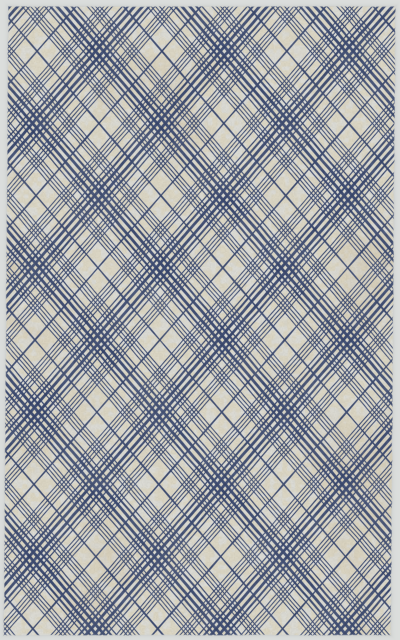
A WebGL 1 fragment shader for this pattern:

```glsl
precision highp float;
// Diagonal plaid in blue ink on a cream sheet with a pale margin around it.
// Two skewed axes share one mirrored stripe profile: a heavy band, a group of
// fine lines and a single line midway. Noise adds wobble, thin ink and stains.
uniform vec2 u_resolution;

// All lengths are in canvas heights.
const vec2 REPEAT = vec2(0.1951, 0.2256);      // lozenge width and height
const vec2 CROSSING = vec2(0.3475, 0.4688);    // centre of one band crossing
const float LEAN = 0.0072;                     // sideways drift per height
const vec2 SHEET_MIN = vec2(0.0097, 0.0078);
const vec2 SHEET_MAX = vec2(0.6140, 0.9896);

const vec2 BAND_INNER = vec2(0.0047, 0.0044);  // offset from centre, width
const vec2 BAND_MIDDLE = vec2(0.0125, 0.0032);
const vec2 BAND_OUTER = vec2(0.0192, 0.0019);
const float GROUP_CENTRE = 0.0384;
const float GROUP_STEP = 0.0050;
const float GROUP_WIDTH = 0.0016;
const float SINGLE_WIDTH = 0.0025;
const float WOBBLE = 0.0007;

const vec3 CREAM = vec3(0.845, 0.825, 0.755);
const vec3 PALE = vec3(0.845, 0.850, 0.840);
const vec3 MARGIN = vec3(0.860, 0.870, 0.865);
const vec3 STAIN = vec3(0.790, 0.735, 0.630);
const vec3 BLUE = vec3(0.240, 0.295, 0.440);

float hash(vec2 p) {
  vec3 q = fract(vec3(p.xyx) * 0.1031);
  q += dot(q, q.yzx + 33.33);
  return fract((q.x + q.y) * q.z);
}

float noise(vec2 p) {
  vec2 cell = floor(p);
  vec2 f = fract(p);
  f = f * f * (3.0 - 2.0 * f);
  float low = mix(hash(cell), hash(cell + vec2(1.0, 0.0)), f.x);
  float high = mix(hash(cell + vec2(0.0, 1.0)), hash(cell + 1.0), f.x);
  return mix(low, high, f.y);
}

float fractalNoise(vec2 p) {
  float sum = 0.0;
  float weight = 0.5;
  for (int i = 0; i < 4; i++) {
    sum += weight * noise(p);
    p = p * 2.03 + 17.1;
    weight *= 0.5;
  }
  return sum;
}

// Ink coverage of one line, by distance from its centre.
float line(float distance, float width, float soft) {
  return 1.0 - smoothstep(-soft, soft, abs(distance) - 0.5 * width);
}

// Stripe profile along one axis; phase counts repeats.
float stripes(float phase, float period, float wobble, float soft) {
  float d = abs(fract(phase + 0.5) - 0.5) * period + wobble;
  float ink = line(d - BAND_INNER.x, BAND_INNER.y, soft);
  ink = max(ink, line(d - BAND_MIDDLE.x, BAND_MIDDLE.y, soft));
  ink = max(ink, line(d - BAND_OUTER.x, BAND_OUTER.y, soft));
  for (int i = 0; i < 4; i++) {
    float offset = GROUP_CENTRE + (float(i) - 1.5) * GROUP_STEP;
    ink = max(ink, line(d - offset, GROUP_WIDTH, soft));
  }
  return max(ink, line(d - 0.5 * period, SINGLE_WIDTH, soft));
}

void main() {
  vec2 p = gl_FragCoord.xy / u_resolution.y;
  float pixel = 1.0 / u_resolution.y;
  float soft = max(0.75 * pixel, 0.0005);
  p.x -= LEAN * (p.y - 0.5);

  // Skewed stripe axes
  vec2 q = (p - CROSSING) / REPEAT;
  float period = 1.0 / length(1.0 / REPEAT);
  float wobbleA = WOBBLE * (noise(p * 45.0) - 0.5);
  float wobbleB = WOBBLE * (noise(p * 45.0 + 71.0) - 0.5);
  float inkA = stripes(q.x + q.y, period, wobbleA, soft);
  float inkB = stripes(q.x - q.y, period, wobbleB, soft);
  float ink = 1.0 - (1.0 - inkA) * (1.0 - inkB);

  // Aged paper
  float grain = noise(p * 512.0);
  vec3 color = mix(CREAM, PALE, 0.75 * smoothstep(0.35, 0.8, noise(p * 150.0)));
  float stain = smoothstep(0.52, 0.75, fractalNoise(p * 7.0 + 4.0));
  color = mix(color, STAIN, 0.3 * stain);
  color += 0.03 * (grain - 0.5);

  // Uneven print, a little denser where lines cross
  float patchy = fractalNoise(p * 28.0 + 9.0);
  vec3 inkColor = BLUE + 0.05 * (noise(p * 300.0) - 0.5) - 0.025 * inkA * inkB;
  color = mix(color, inkColor, ink * (0.86 + 0.2 * min(patchy, 0.7)));

  // Sheet edge with a faint shadow
  vec2 inset = min(p - SHEET_MIN, SHEET_MAX - p);
  float edge = min(inset.x, inset.y) + 0.0012 * (noise(p * 60.0) - 0.5);
  float shadow = 0.06 * exp(-abs(edge) / 0.003);
  vec3 margin = MARGIN - shadow;
  color = mix(margin, color, smoothstep(-pixel, pixel, edge));

  gl_FragColor = vec4(clamp(color, 0.0, 1.0), 1.0);
}
```
